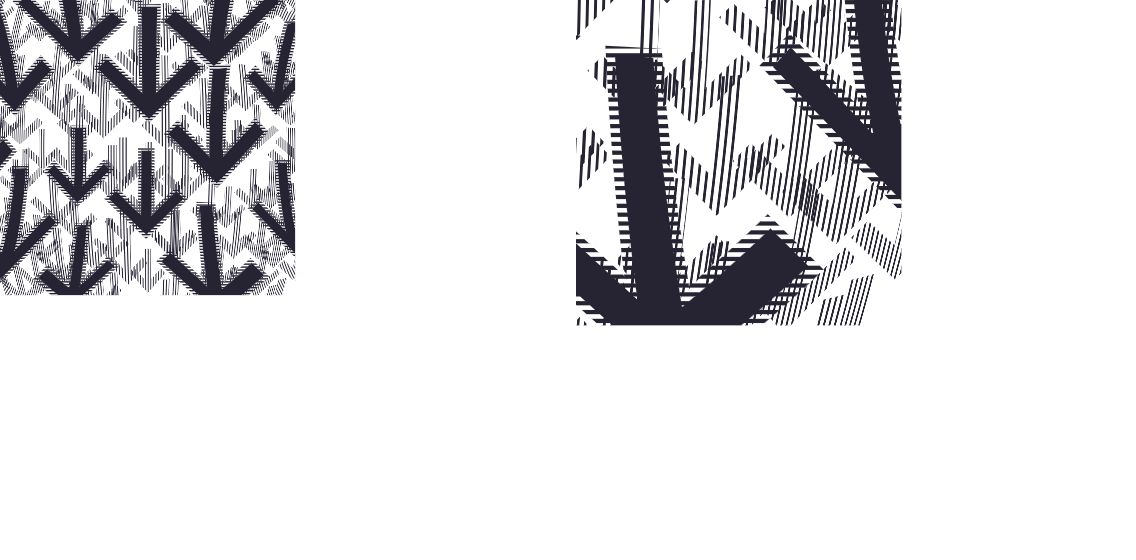
Left, the full canvas; right, a detail of the centre.
Give the GLSL for this pattern, as a WebGL 1 fragment shader.

```glsl
precision highp float;
// Downward arrows in a square panel at the upper left of a white sheet.
// Bold solid arrows with serrated edges bend inward; behind them two layers
// of hatched arrows bulge outward. All are distance fields on jittered grids.

uniform vec2 u_resolution;

const float PANEL_SIZE = 0.527;
const vec3 PAPER = vec3(1.0);
const vec3 INK = vec3(0.15, 0.14, 0.20);

vec3 hash3(vec2 cell, float seed) {
  vec3 p = fract(vec3(cell.xyx + seed) * vec3(0.1031, 0.1030, 0.0973));
  p += dot(p, p.yxz + 33.33);
  return fract((p.xxy + p.yzz) * p.zyx);
}

// Positive bend pinches the sheet, negative bend makes it bulge.
vec2 lens(vec2 p, float bend) {
  return p / (1.0 + bend * p.yx * p.yx);
}

float boxDistance(vec2 p, vec2 halfSize) {
  vec2 d = abs(p) - halfSize;
  return max(d.x, d.y);
}

// Arrow with its tip at the origin and its tail above it.
float arrowDistance(vec2 p, float size, float halfStroke) {
  p.x = abs(p.x);
  float shaft = boxDistance(p - vec2(0.0, 0.5 * size), vec2(halfStroke, 0.5 * size));
  vec2 along = vec2(p.x + p.y, p.y - p.x) * 0.7071;
  float armHalf = 0.5 * (0.61 * size + halfStroke);
  float arm = boxDistance(along - vec2(armHalf - halfStroke, 0.0),
                          vec2(armHalf, halfStroke));
  return min(shaft, arm);
}

// Nearest arrow of a grid with staggered columns; sizes is (least, greatest).
float arrowField(vec2 p, vec2 cell, vec2 sizes, float stroke, float jitter, float seed) {
  vec2 base = floor(p / cell);
  float nearest = 1.0;
  for (int j = -1; j <= 1; j++) {
    for (int i = -1; i <= 1; i++) {
      vec2 id = base + vec2(float(i), float(j));
      vec3 rnd = hash3(id, seed);
      vec2 tip = id + vec2(0.5, 0.5 * mod(id.x, 2.0)) + jitter * (rnd.xy - 0.5);
      float size = mix(sizes.x, sizes.y, rnd.z);
      nearest = min(nearest, arrowDistance(p - tip * cell, size, stroke * size));
    }
  }
  return nearest;
}

// Distance to evenly spaced parallel lines.
float stripeDistance(float x, float period, float width) {
  return abs(fract(x / period) - 0.5) * period - 0.5 * width;
}

// Arrows filled with upright hatching that tightens toward the sides.
float hatchedLayer(vec2 p, vec2 shift, float period, float seed) {
  float arrows = arrowField(p + shift, vec2(0.135, 0.19), vec2(0.125, 0.175),
                            0.085, 0.45, seed);
  float across = p.x * (1.0 + 0.8 * p.x * p.x) + shift.x;
  return max(arrows, stripeDistance(across, period, 0.36 * period));
}

// Solid arrows whose edges fray into short level strokes.
float boldLayer(vec2 p, vec2 flatPos) {
  vec2 offset = vec2(0.1085, -0.10);
  float solid = arrowField(p + offset, vec2(0.217, 0.42), vec2(0.20, 0.36),
                           0.066, 0.24, 17.0);
  float fringe = max(solid - 0.010, stripeDistance(flatPos.y, 0.010, 0.0048));
  return min(solid, fringe);
}

void main() {
  float side = min(u_resolution.x, u_resolution.y);
  vec2 uv = gl_FragCoord.xy / side;
  float top = u_resolution.y / side;
  vec2 p = (uv - vec2(0.0, top - PANEL_SIZE)) / PANEL_SIZE - 0.5;
  float pixel = 1.0 / (PANEL_SIZE * side);

  // Layers
  vec2 bulged = lens(p, -0.55);
  vec2 pinched = lens(p, 0.8);
  float d = boldLayer(pinched, p);
  d = min(d, hatchedLayer(bulged, vec2(0.0), 0.0112, 41.0));
  d = min(d, hatchedLayer(bulged, vec2(0.071, 0.083), 0.0098, 73.0));

  // Trim to the panel and ink with smooth edges
  d = max(d, boxDistance(p, vec2(0.5)));
  float coverage = clamp(0.5 - d / pixel, 0.0, 1.0);
  gl_FragColor = vec4(mix(PAPER, INK, coverage), 1.0);
}
```
